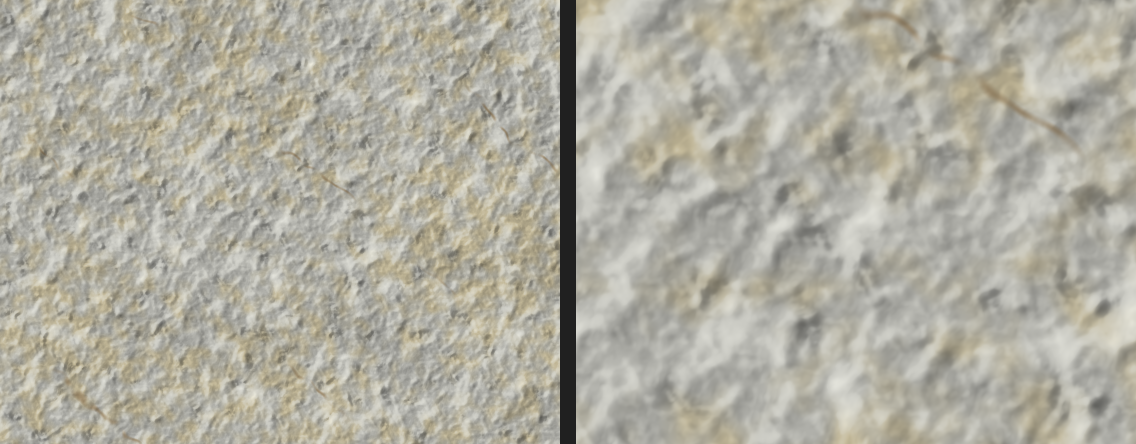
Left: the whole. Right: its middle third, enlarged.
Give the GLSL for this texture, as a Shadertoy shader.

```glsl
// Rough pale limestone, lit from the left, with ochre stains and hairline cracks.

#define GRAIN_FREQ 19.0      // coarse lumps per canvas height
#define RELIEF 0.29          // contrast of lit and shaded slopes
#define HEIGHT_TONE 0.17     // hollows darker, crests lighter
#define BASE_TONE 0.692      // mean brightness
#define LIGHT_STEP 0.008     // distance over which slope is measured
#define PIT_DEPTH 0.13       // darkness of the pits
#define STAIN_AMOUNT 0.85    // strength of the ochre stains
#define CRACK_SPACING 0.37   // distance between crack lines
#define CRACK_WIDTH 0.0070   // half width of a crack, soft edge included

const vec2 LIGHT_DIR = vec2(-0.87, 0.50);
const vec2 GRAIN_DIR = vec2(0.55, 0.835);
const vec3 STONE_TINT = vec3(1.010, 1.0, 0.935);
const vec3 COOL_TINT = vec3(1.000, 1.0, 0.965);
const vec3 OCHRE_TINT = vec3(1.055, 0.990, 0.800);
const vec3 CRACK_COLOR = vec3(0.55, 0.46, 0.33);

float hash(vec2 cell) {
    vec3 q = fract(cell.xyx * vec3(0.1031, 0.1030, 0.0973));
    q += dot(q, q.yzx + 33.33);
    return fract((q.x + q.y) * q.z);
}

// Contribution of the random unit gradient at one lattice corner
float corner(vec2 cell, vec2 offset) {
    float angle = 6.2832 * hash(cell);
    return dot(vec2(cos(angle), sin(angle)), offset);
}

float gradientNoise(vec2 p) {
    vec2 i = floor(p), f = p - i;
    vec2 u = f * f * f * (f * (f * 6.0 - 15.0) + 10.0);
    vec2 e = vec2(1.0, 0.0);
    return mix(mix(corner(i, f), corner(i + e, f - e), u.x),
               mix(corner(i + e.yx, f - e.yx), corner(i + 1.0, f - 1.0), u.x), u.y);
}

// Height of the surface: rounded lumps and soft creases, a little longer along the grain
float stoneHeight(vec2 p) {
    vec2 q = vec2(0.85 * dot(p, GRAIN_DIR), 1.08 * dot(p, vec2(-GRAIN_DIR.y, GRAIN_DIR.x)));
    q *= GRAIN_FREQ;
    float height = 0.0, amplitude = 1.0;
    for (int octave = 0; octave < 4; octave++) {
        float n = gradientNoise(q);
        float lump = 1.7 * sqrt(n * n + 0.006) - 0.34;
        height += amplitude * mix(n, lump, 0.4);
        q = mat2(0.8, 0.6, -0.6, 0.8) * q * 1.97 + 17.3;
        amplitude *= octave < 2 ? 0.62 : 0.45;
    }
    return height;
}

// Broken, wavering lines that fall from left to right
float crackMask(vec2 p) {
    float across = dot(p, vec2(0.66, 0.75));
    float along = dot(p, vec2(0.75, -0.66));
    across += 0.05 * gradientNoise(p * 5.0 + 3.0) + 0.018 * gradientNoise(p * 24.0);
    float row = floor(across / CRACK_SPACING);
    float dist = abs(fract(across / CRACK_SPACING) - 0.5) * CRACK_SPACING;
    float presence = smoothstep(-0.05, 0.2, gradientNoise(vec2(along * 3.5, row * 7.3 + 0.4)));
    float broken = smoothstep(-0.30, 0.25, gradientNoise(p * 34.0 + 60.0));
    return presence * broken * (1.0 - smoothstep(0.0, CRACK_WIDTH, dist));
}

void mainImage(out vec4 fragColor, in vec2 fragCoord) {
    vec2 p = fragCoord / iResolution.y;

    // Slope toward the light plus the tone of crests and hollows
    float height = stoneHeight(p);
    float slope = height - stoneHeight(p + LIGHT_DIR * LIGHT_STEP);
    float tone = BASE_TONE + RELIEF * slope + HEIGHT_TONE * height;
    tone += 0.08 * gradientNoise(p * 6.0 + 9.0);

    // Small soft pits on the shaded sides
    float pit = smoothstep(0.12, 0.50, gradientNoise(p * 26.0 + 71.0) - 0.25 * height);
    tone -= PIT_DEPTH * pit * smoothstep(0.15, -0.15, slope);
    tone = min(tone, 0.79 + 0.5 * (tone - 0.79));

    // Cool and warm grains, and ochre patches gathered in broad drifts
    float drift = gradientNoise(p * 3.2 + 23.0) + 0.12 * (p.x - p.y);
    float patches = gradientNoise(p * 19.0 + 37.0) + 0.6 * gradientNoise(p * 41.0 + 11.0);
    float warmth = patches + 0.6 * drift - 0.15 * height;
    vec3 tint = mix(COOL_TINT, STONE_TINT, smoothstep(-0.35, 0.0, warmth));
    tint = mix(tint, OCHRE_TINT, STAIN_AMOUNT * smoothstep(-0.12, 0.65, warmth));
    vec3 color = tone * tint;

    // Light crests bleach toward white
    color = mix(color, tone * COOL_TINT, 0.5 * smoothstep(0.72, 0.82, tone));

    color = mix(color, CRACK_COLOR * (0.4 + 0.85 * tone), 0.7 * crackMask(p));
    fragColor = vec4(clamp(color, 0.0, 1.0), 1.0);
}
```
